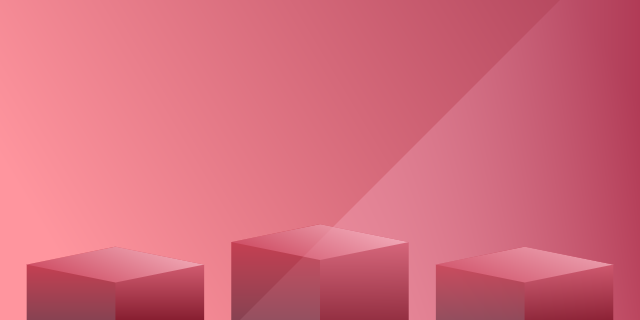
A Shadertoy shader for this background:

```glsl
const vec3 WALL_LIGHT = vec3(1.00, 0.585, 0.62);
const vec3 WALL_DARK = vec3(0.71, 0.28, 0.37);
const vec2 WALL_DIR = vec2(1.0, 0.6);
const vec2 WALL_RANGE = vec2(0.3, 2.4);

const vec3 SHEEN_PINK = vec3(1.00, 0.75, 0.84);
const vec3 SHEEN_CRIMSON = vec3(0.65, 0.10, 0.25);
const vec2 SHEEN_RANGE = vec2(1.1, 2.0);
const float SHEEN_EDGE = 0.75;
const float SHEEN_ALPHA = 0.27;
const float SHEEN_ON_BOX = 0.4;

const vec3 TOP_DARK = vec3(0.80, 0.28, 0.37);
const vec3 TOP_LIGHT = vec3(0.95, 0.68, 0.73);
const vec3 LEFT_UPPER = vec3(0.77, 0.25, 0.32);
const vec3 LEFT_LOWER = vec3(0.53, 0.26, 0.32);
const vec3 RIGHT_UPPER = vec3(0.82, 0.36, 0.44);
const vec3 RIGHT_LOWER = vec3(0.53, 0.12, 0.19);

const vec2 BOX_HALF = vec2(0.2773, 0.056); // half extents of the top rhombus
const float BOX_SPACING = 0.6393;
const float SIDE_HEIGHT = 0.1732;
const float CENTER_HEIGHT = 0.2435;

float ramp(float value, vec2 range) {
    return clamp((value - range.x) / (range.y - range.x), 0.0, 1.0);
}

// Coverage of the region where the signed distance is negative
float fill(float dist, float pixel) {
    return clamp(0.5 - dist / pixel, 0.0, 1.0);
}

// Box seen from a corner: rgb is its shading, a is its coverage
vec4 box(vec2 p, vec2 corner, float pixel) {
    vec2 q = p - corner;
    vec2 n = q / BOX_HALF;
    float slopeScale = BOX_HALF.y / length(vec2(1.0, BOX_HALF.y / BOX_HALF.x));

    // Two front faces, each darkening towards the floor
    float depth = clamp(-q.y / corner.y, 0.0, 1.0);
    vec3 leftFace = mix(LEFT_UPPER, LEFT_LOWER, depth);
    vec3 rightFace = mix(RIGHT_UPPER, RIGHT_LOWER, depth);
    vec3 color = mix(rightFace, leftFace, fill(q.x, pixel));

    // Rhombus on top, brighter towards the back right
    float rhombus = (abs(n.x) + abs(n.y) - 1.0) * slopeScale;
    float light = clamp(0.5 + 0.42 * n.x + 0.2 * n.y, 0.0, 1.0);
    color = mix(color, mix(TOP_DARK, TOP_LIGHT, light), fill(rhombus, pixel));

    // Silhouette
    float roof = (abs(n.x) + n.y - 1.0) * slopeScale;
    float wall = abs(q.x) - BOX_HALF.x;
    return vec4(color, fill(max(roof, wall), pixel));
}

void mainImage(out vec4 fragColor, in vec2 fragCoord) {
    float pixel = 1.0 / iResolution.y;
    vec2 p = fragCoord * pixel;
    p.x += 1.0 - 0.5 * iResolution.x * pixel; // keep the middle at x = 1

    // Wall gradient
    vec3 color = mix(WALL_LIGHT, WALL_DARK, ramp(dot(p, WALL_DIR), WALL_RANGE));

    // Row of three boxes, the middle one taller
    float boxMask = 0.0;
    for (int i = -1; i <= 1; i++) {
        float height = i == 0 ? CENTER_HEIGHT : SIDE_HEIGHT;
        vec4 solid = box(p, vec2(1.0 + float(i) * BOX_SPACING, height), pixel);
        color = mix(color, solid.rgb, solid.a);
        boxMask = max(boxMask, solid.a);
    }

    // Diagonal sheen, fading from pink to crimson
    float fade = ramp(p.x, SHEEN_RANGE);
    vec3 sheen = mix(SHEEN_PINK, SHEEN_CRIMSON, fade * fade);
    float cover = fill((SHEEN_EDGE - p.x + p.y) * inversesqrt(2.0), pixel);
    float alpha = SHEEN_ALPHA * mix(1.0, SHEEN_ON_BOX, boxMask);
    color = mix(color, sheen, cover * alpha);

    fragColor = vec4(color, 1.0);
}
```
